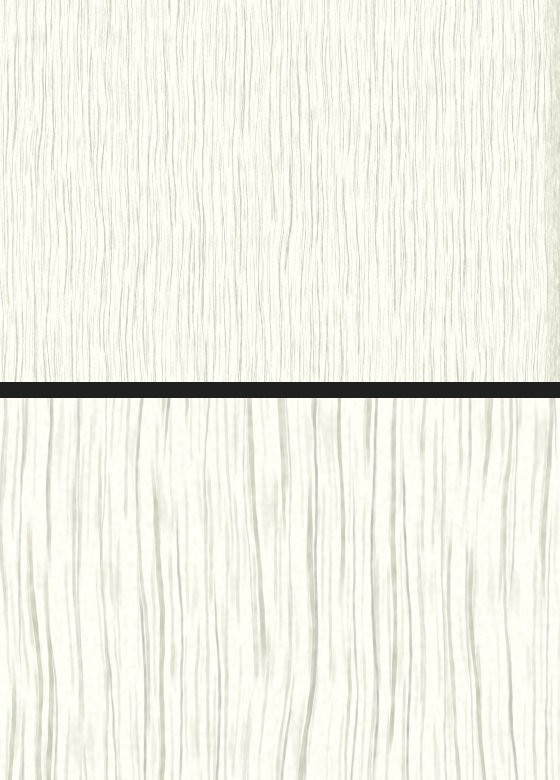
Top, the full canvas; bottom, a detail of the centre.
Reproduce this texture procedurally as a Shadertoy shader.

```glsl
#define PAPER vec3(0.998, 0.998, 0.962)
#define TAN vec3(0.800, 0.792, 0.722)
#define GREY vec3(0.765, 0.765, 0.740)
#define EDGE_TINT vec3(0.885, 0.875, 0.810)
#define BEND 0.011
#define SOFTNESS 0.0003
#define EDGE_WIDTH 0.050
#define GRAIN 0.032

vec2 hash2(vec2 p) {
    vec3 q = fract(p.xyx * vec3(0.1031, 0.1030, 0.0973));
    q += dot(q, q.yzx + 33.33);
    return fract((q.xx + q.yz) * q.zy);
}

// Gradient noise, about -0.7 to 0.7
float cornerSlope(vec2 cell, vec2 offset) {
    float angle = 6.2832 * hash2(cell).x;
    return dot(vec2(cos(angle), sin(angle)), offset);
}

float gradientNoise(vec2 p) {
    vec2 i = floor(p), f = fract(p), e = vec2(0.0, 1.0);
    vec2 u = f * f * f * (f * (f * 6.0 - 15.0) + 10.0);
    return mix(mix(cornerSlope(i, f), cornerSlope(i + e.yx, f - e.yx), u.x),
               mix(cornerSlope(i + e, f - e), cornerSlope(i + 1.0, f - 1.0), u.x), u.y);
}

// Columns of tapered, swaying grooves; size = pitch, length, half width
float grooves(vec2 p, vec3 size, float seed) {
    float column = floor(p.x / size.x);
    float blur = SOFTNESS + 0.5 / iResolution.y;
    float ink = 0.0;
    for (float k = -1.0; k <= 1.0; k++) {
        float id = column + k + seed;
        float along = p.y / size.y + 7.0 * hash2(vec2(id, seed)).x;
        vec2 rnd = hash2(vec2(id, floor(along) + seed));
        float f = fract(along);
        float taper = smoothstep(0.0, 0.12, f) * smoothstep(1.0, 0.85, f);
        float sway = 0.35 * gradientNoise(vec2(p.y * 5.0, id * 3.7));
        float centre = (column + k + 0.5 + 0.7 * (rnd.x - 0.5) + sway) * size.x;
        float swell = 1.0 + 0.6 * gradientNoise(vec2(id * 5.3, p.y * 22.0));
        float halfWidth = size.z * mix(0.7, 1.25, rnd.y) * swell * mix(0.5, 1.0, taper);
        float line = 1.0 - smoothstep(halfWidth - blur, halfWidth + blur, abs(p.x - centre));
        ink = max(ink, line * taper * mix(0.5, 1.0, rnd.y));
    }
    return ink;
}

void mainImage(out vec4 fragColor, in vec2 fragCoord) {
    vec2 uv = fragCoord / iResolution.y;
    float fromRight = iResolution.x / iResolution.y - uv.x;

    // Shared bending of the fibres, with a small tremble
    vec2 p = uv + vec2(3.0, 5.0);
    p.x += BEND * gradientNoise(p * vec2(6.0, 4.0));
    p.x += 0.25 * BEND * gradientNoise(p * vec2(17.0, 13.0));
    p.x += 0.07 * BEND * gradientNoise(p * vec2(60.0, 55.0));

    // Short faint streaks, then broad, fine and hairline grooves
    float streak = smoothstep(0.12, 0.45, gradientNoise(p * vec2(165.0, 15.0)));
    float broad = grooves(p, vec3(0.025, 0.36, 0.0016), 11.0);
    float fine = grooves(p + 0.7, vec3(0.0135, 0.13, 0.0012), 37.0);
    float hair = grooves(p + 1.3, vec3(0.029, 0.44, 0.0009), 71.0);

    // Worn spots break up the ink of the grooves
    float wear = 0.9 + 0.5 * gradientNoise(p * vec2(120.0, 65.0));
    vec3 color = mix(PAPER, TAN, 0.24 * streak);
    color = mix(color, TAN, wear * max(0.9 * broad, 0.5 * fine));
    color = mix(color, GREY, wear * 0.95 * hair);

    // Shaded, wrinkled strip at the right side
    float ragged = fromRight + 0.012 * gradientNoise(vec2(uv.y * 5.0, 2.5));
    float edge = 1.0 - smoothstep(0.2 * EDGE_WIDTH, EDGE_WIDTH, ragged);
    float wrinkle = gradientNoise(p * vec2(150.0, 22.0)) + 0.6 * gradientNoise(uv * vec2(170.0, 70.0));
    color = mix(color, EDGE_TINT * (1.0 + 0.18 * wrinkle), 0.7 * edge);

    // Fine paper grain
    float grain = gradientNoise(uv * vec2(230.0, 170.0)) + 0.5 * gradientNoise(uv * 101.0);
    color += GRAIN * grain;

    fragColor = vec4(clamp(color, 0.0, 1.0), 1.0);
}
```
